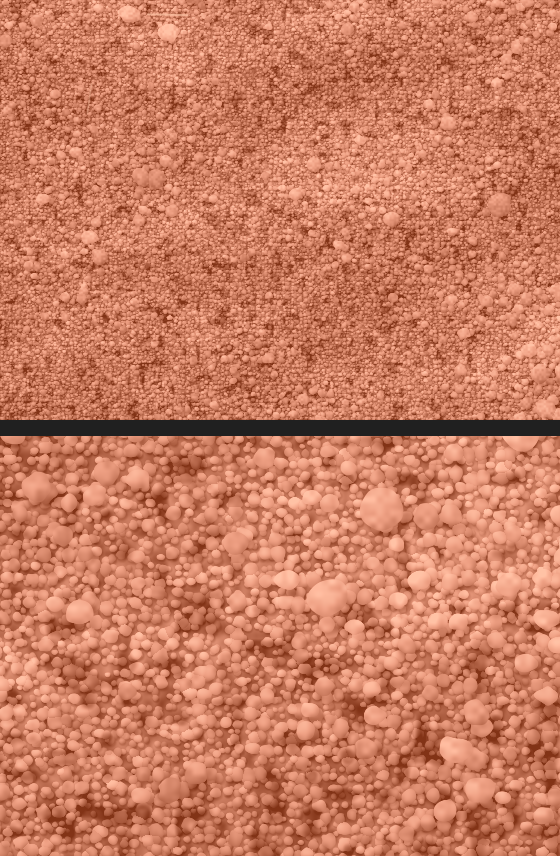
Top, the full canvas; bottom, a detail of the centre.
Give the GLSL for this texture, as a WebGL 2 fragment shader.

```glsl
#version 300 es
precision highp float;

uniform vec2 u_resolution;
out vec4 fragColor;

vec2 hash2(vec2 p) {
    vec3 q = fract(p.xyx * vec3(0.1031, 0.1030, 0.0973));
    q += dot(q, q.yzx + 33.33);
    return fract((q.xx + q.yz) * q.zy);
}

float noise(vec2 p) {
    vec2 i = floor(p), f = fract(p);
    f = f * f * (3.0 - 2.0 * f);
    float low = mix(hash2(i).x, hash2(i + vec2(1, 0)).x, f.x);
    float high = mix(hash2(i + vec2(0, 1)).x, hash2(i + vec2(1, 1)).x, f.x);
    return mix(low, high, f.y);
}

float fbm(vec2 p) {
    float sum = 0.0, gain = 0.5;
    for (int i = 0; i < 4; i++) {
        sum += gain * noise(p);
        p = mat2(1.6, 1.2, -1.2, 1.6) * p + 7.3;
        gain *= 0.5;
    }
    return sum / 0.9375;
}

// Lays one size of rounded crumbs, lit from above left, over the tone
float addCrumbs(float ground, vec2 p, float scale, float share, float clumping, float tone) {
    vec2 q = p * scale, cell = floor(q);
    float pixel = scale / u_resolution.y;
    float top = -1.0, cover = 0.0, lit = tone, shadow = 0.0;
    for (int y = -1; y <= 1; y++)
    for (int x = -1; x <= 1; x++) {
        vec2 id = cell + vec2(x, y);
        vec2 place = hash2(id + scale), kind = hash2(id + scale * 3.0 + 51.0);
        float clump = noise(id / scale * 7.0 + 3.0) - 0.5 + 0.25 * (id.x / scale - 0.66);
        if (kind.x > share + clumping * clump) continue;

        // Uneven outline
        float radius = mix(0.34, 0.6, kind.y * kind.y);
        vec2 d = (q - id - 0.5 - 0.7 * (place - 0.5)) / radius;
        d.y *= 1.0 + 0.35 * (place.x - 0.3);
        float edge = length(d) * (0.85 + 0.35 * noise(q * 3.0 + place * 19.0));
        float soft = 0.65 * pixel / radius;
        float mask = 1.0 - smoothstep(1.0 - soft, 1.0 + soft, edge);
        shadow = max(shadow, 1.0 - smoothstep(0.7, 1.4, length(d + vec2(-0.2, 0.4))));

        // Highest crumb wins
        float height = 1.0 - edge * edge + 0.6 * place.y;
        if (mask > 0.0 && height > top) {
            top = height;
            lit = tone + 0.10 * dot(d, vec2(-0.4, 0.8)) + 0.10 * (place.x - 0.5)
                - 0.06 * edge * edge;
        }
        cover = max(cover, mask);
    }
    return mix(ground - 0.08 * shadow, lit, cover);
}

// Thin tapering stalk between two points
float stalk(vec2 p, vec2 a, vec2 b, float width) {
    vec2 ab = b - a;
    float t = clamp(dot(p - a, ab) / dot(ab, ab), 0.0, 1.0);
    float d = length(p - a - ab * t);
    float soft = 0.7 / u_resolution.y;
    return 1.0 - smoothstep(width - soft, width + soft, d);
}

void main() {
    vec2 p = gl_FragCoord.xy / u_resolution.y;

    // Low slanting ridges and broad patches
    vec2 along = mat2(0.97, -0.22, 0.22, 0.97) * p;
    float ridges = fbm(along * vec2(2.0, 8.0) + 4.0) - 0.5;
    float patches = fbm(p * 13.0 + 20.0) - 0.5;
    float relief = 0.20 * ridges + 0.10 * patches + 0.03 * (p.x - 0.66);

    // Dark pits, then crumbs from fine to coarse
    float tone = 0.42 + 0.20 * (noise(p * 100.0) - 0.5);
    tone = addCrumbs(tone, p, 143.0, 0.95, 0.0, 0.57);
    tone = addCrumbs(tone, p, 97.0, 0.85, 0.2, 0.61);
    tone -= 0.17 * smoothstep(0.62, 0.9, noise(p * 68.0 + 9.0));
    tone = addCrumbs(tone, p, 59.0, 0.22, 0.5, 0.62);
    tone = addCrumbs(tone, p, 37.0, 0.09, 0.35, 0.635);
    tone = addCrumbs(tone, p, 22.0, 0.035, 0.15, 0.64);
    tone += relief + 0.13 * (noise(p * 185.0) - 0.5);

    // Clay colour, with red flattening in the highlights
    tone = clamp(tone, 0.2, 0.76);
    vec3 colour = vec3(tone + 0.31 - 0.04 * smoothstep(0.61, 0.73, tone), tone, tone - 0.112);

    // Dry stalks
    float straw = stalk(p, vec2(0.353, 0.966), vec2(0.446, 0.964), 0.0022);
    straw = max(straw, 0.6 * stalk(p, vec2(0.208, 0.73), vec2(0.218, 0.80), 0.0018));
    colour = mix(colour, vec3(0.98, 0.74, 0.62), 0.8 * straw);

    fragColor = vec4(colour, 1.0);
}
```
